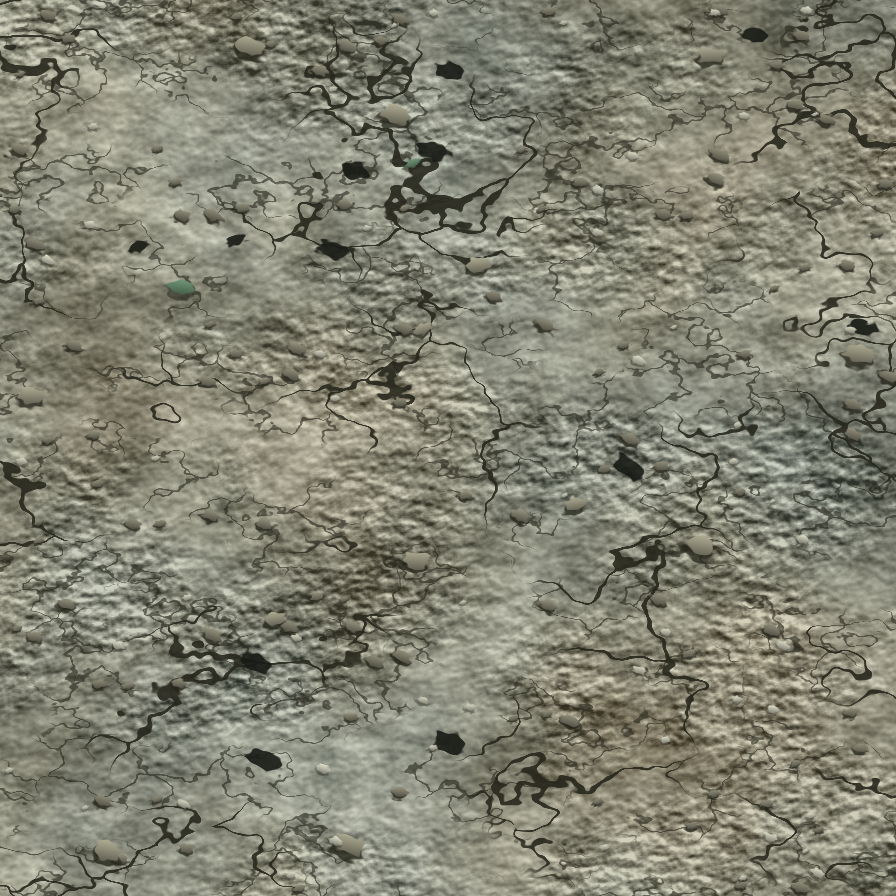
Write a three.js fragment shader that draws this texture.

```glsl
varying vec2 vUv;

const vec3 DARK_SOIL = vec3(0.20, 0.20, 0.15);
const vec3 PALE_SOIL = vec3(0.69, 0.69, 0.62);
const vec3 CRACK_COLOR = vec3(0.15, 0.15, 0.11);
const vec3 HOLE_COLOR = vec3(0.09, 0.10, 0.08);
const vec3 STONE_COLOR = vec3(0.76, 0.76, 0.69);
const vec3 CLOD_COLOR = vec3(0.50, 0.49, 0.42);
const vec3 GREEN_COLOR = vec3(0.40, 0.53, 0.42);
const vec3 WARM_TINT = vec3(0.025, 0.0, -0.02);

const float BASE_TONE = 0.70;
const float PATCH_CONTRAST = 0.50;
const float MOTTLE_CONTRAST = 0.50;
const float GRAIN_CONTRAST = 0.25;
const float RELIEF_CONTRAST = 1.0;
const vec2 SUN_STEP = vec2(0.0015, 0.004);
const float CRACK_WARP = 0.9;
const float EDGE_SOFT = 0.0016;

vec2 hash2(vec2 p) {
  vec3 q = fract(p.xyx * vec3(0.1031, 0.1030, 0.0973));
  q += dot(q, q.yzx + 33.33);
  return fract((q.xx + q.yz) * q.zy);
}

float cornerSlope(vec2 cell, vec2 offset) {
  float angle = 6.2832 * hash2(cell).x;
  return dot(vec2(cos(angle), sin(angle)), offset);
}

float gradNoise(vec2 p) {
  vec2 i = floor(p), f = fract(p);
  vec2 u = f * f * f * (f * (f * 6.0 - 15.0) + 10.0);
  vec2 e = vec2(1.0, 0.0);
  float bottom = mix(cornerSlope(i, f), cornerSlope(i + e, f - e), u.x);
  float top = mix(cornerSlope(i + e.yx, f - e.yx), cornerSlope(i + 1.0, f - 1.0), u.x);
  return 1.4 * mix(bottom, top, u.y);
}

float fbm(vec2 p) {
  float sum = 0.0, amp = 0.5;
  for (int k = 0; k < 4; k++) {
    sum += amp * gradNoise(p);
    p = mat2(1.6, 1.2, -1.2, 1.6) * p + 7.3;
    amp *= 0.5;
  }
  return sum;
}

// Distance to the nearest border between Voronoi cells
float cellBorder(vec2 p) {
  vec2 base = floor(p), nearCell = base, nearVec = vec2(0.0);
  float best = 9.0;
  for (int y = -1; y <= 1; y++) for (int x = -1; x <= 1; x++) {
    vec2 cell = base + vec2(x, y);
    vec2 v = cell + hash2(cell) - p;
    if (dot(v, v) < best) { best = dot(v, v); nearVec = v; nearCell = cell; }
  }
  float border = 9.0;
  for (int y = -1; y <= 1; y++) for (int x = -1; x <= 1; x++) {
    if (x == 0 && y == 0) continue;
    vec2 cell = nearCell + vec2(x, y);
    vec2 v = cell + hash2(cell) - p;
    border = min(border, dot(0.5 * (nearVec + v), normalize(v - nearVec)));
  }
  return border;
}

// Jagged cracks that swell, thin out and vanish
float cracks(vec2 p, vec2 scale, float width, float seed) {
  vec2 q = p * scale + seed;
  vec2 warp = vec2(fbm(q * 1.6), fbm(q * 1.6 + 31.7));
  float d = cellBorder(q + CRACK_WARP * warp) / scale.y;
  float w = width * (0.35 + 2.2 * gradNoise(q * 0.8 + 11.3));
  return smoothstep(0.0, 0.6 * width, w) * (1.0 - smoothstep(w, w + EDGE_SOFT, d));
}

// Clustered lumps: x = cover, y = thrown shadow, z = sunlit height
vec3 lumps(vec2 p, float scale, float density, float size, float seed) {
  vec2 q = p * scale, base = floor(q);
  float soft = EDGE_SOFT * scale;
  vec3 result = vec3(0.0);
  for (int y = -1; y <= 1; y++) for (int x = -1; x <= 1; x++) {
    vec2 cell = base + vec2(x, y);
    vec2 kind = hash2(cell + seed);
    if (kind.x > density * (1.0 + 3.0 * gradNoise(cell * 0.31 + seed))) continue;
    vec2 d = q - cell - 0.25 - 0.5 * hash2(cell + seed + 17.0);
    d.y = d.y * 1.6 + (kind.y - 0.5) * d.x;
    float radius = size * scale * mix(0.45, 1.0, kind.y);
    float wobble = 1.0 + 0.4 * gradNoise(d / radius * 1.3 + cell * 3.7);
    float cover = 1.0 - smoothstep(radius - soft, radius + soft, length(d) * wobble);
    float shadowDist = length(d + radius * vec2(0.15, 0.6)) * wobble;
    if (cover > result.x) { result.x = cover; result.z = d.y / radius; }
    result.y = max(result.y, 1.0 - smoothstep(radius - soft, radius + 2.0 * soft, shadowDist));
  }
  return result;
}

vec3 addLumps(vec3 ground, vec3 lump, vec3 color, float shadow) {
  ground = mix(ground, CRACK_COLOR, shadow * lump.y);
  return mix(ground, color * (0.9 + 0.22 * lump.z), lump.x);
}

void main() {
  vec2 p = vUv;
  // Soil tone: broad patches, mottling, grain and sunlit crumbs
  float rough = smoothstep(-0.2, 0.25, fbm(p * vec2(3.0, 4.5) + 5.1));
  vec2 crumb = vec2(45.0, 75.0);
  float relief = fbm(p * crumb) - fbm((p + SUN_STEP) * crumb);
  float tone = BASE_TONE - 0.08 * (rough - 0.5);
  tone += PATCH_CONTRAST * fbm(p * vec2(3.5, 5.5) + 40.2);
  tone += MOTTLE_CONTRAST * fbm(p * vec2(18.0, 28.0) + 3.9);
  tone += GRAIN_CONTRAST * mix(0.6, 1.0, rough) * gradNoise(p * vec2(120.0, 165.0));
  tone += RELIEF_CONTRAST * mix(0.4, 1.4, rough) * relief;
  vec3 color = mix(DARK_SOIL, PALE_SOIL, clamp(tone, 0.0, 1.25));
  color += WARM_TINT * 2.0 * fbm(p * 3.0 + 71.0);

  // Wide cracks, then hairlines
  color = mix(color, CRACK_COLOR, 0.9 * cracks(p, vec2(5.0, 7.5), 0.0020, 3.0));
  color = mix(color, CRACK_COLOR, 0.6 * cracks(p, vec2(11.0, 17.0), 0.0009, 23.0));

  // Holes, clods, pale stones and a few green scraps
  color = mix(color, HOLE_COLOR, 0.9 * lumps(p, 9.0, 0.10, 0.018, 61.0).x);
  color = addLumps(color, lumps(p, 32.0, 0.10, 0.010, 13.0), CLOD_COLOR, 0.85);
  color = addLumps(color, lumps(p, 12.0, 0.05, 0.019, 83.0), CLOD_COLOR * 1.2, 0.8);
  color = addLumps(color, lumps(p, 26.0, 0.07, 0.0075, 47.0), STONE_COLOR, 0.5);
  color = addLumps(color, lumps(p, 8.0, 0.04, 0.017, 29.0), GREEN_COLOR, 0.6);
  gl_FragColor = vec4(color, 1.0);
}
```
